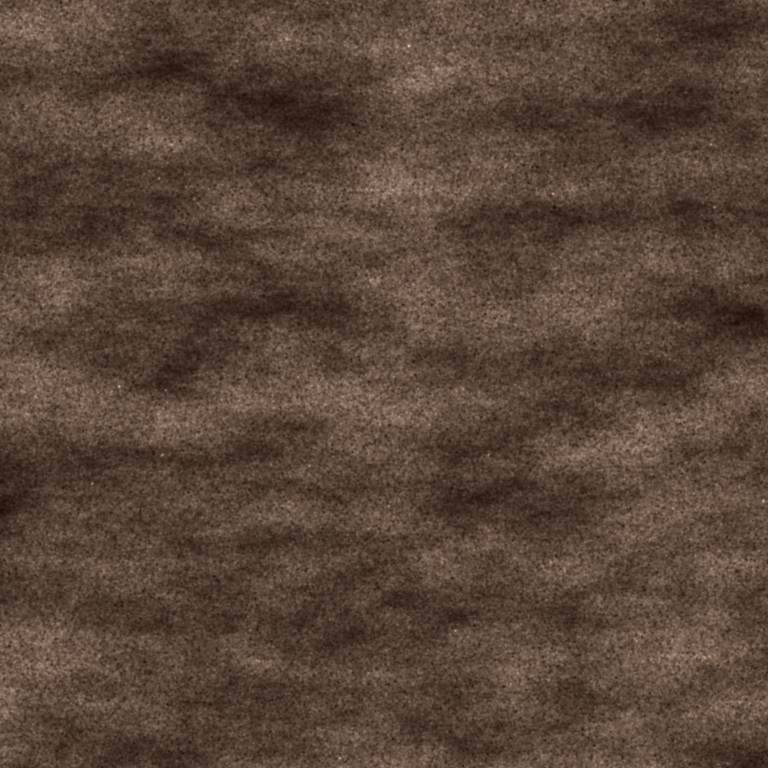
This texture is drawn by a Shadertoy shader. Its source:

```glsl
vec2 hash2(vec2 p) {
    vec3 q = fract(p.xyx * vec3(0.1031, 0.1030, 0.0973));
    q += dot(q, q.yzx + 33.33);
    return fract((q.xx + q.yz) * q.zy);
}

float cornerSlope(vec2 cell, vec2 offset, vec2 corner) {
    float angle = 6.2832 * hash2(cell + corner).x;
    return dot(vec2(cos(angle), sin(angle)), offset - corner);
}

float gradientNoise(vec2 p) {
    vec2 cell = floor(p), f = fract(p);
    vec2 blend = f * f * f * (f * (f * 6.0 - 15.0) + 10.0);
    float low = mix(cornerSlope(cell, f, vec2(0, 0)), cornerSlope(cell, f, vec2(1, 0)), blend.x);
    float high = mix(cornerSlope(cell, f, vec2(0, 1)), cornerSlope(cell, f, vec2(1, 1)), blend.x);
    return mix(low, high, blend.y);
}

// Clouds drawn out sideways, with strong fine octaves
float stretchedClouds(vec2 uv) {
    vec2 p = uv * vec2(3.2, 8.0) + 11.7;
    float sum = 0.0, amplitude = 1.0;
    for (int octave = 0; octave < 6; octave++) {
        sum += amplitude * gradientNoise(p);
        p = p * 2.03 + vec2(17.3, 9.1);
        amplitude *= 0.7;
    }
    return sum;
}

// Cellular grain: soft light and dark dots, with rare bright specks
float dotGrain(vec2 p) {
    vec2 cell = floor(p);
    float sum = 0.0;
    for (int y = -1; y <= 1; y++) {
        for (int x = -1; x <= 1; x++) {
            vec2 id = cell + vec2(x, y);
            vec2 toDot = id + hash2(id) - p;
            float tone = hash2(id + 57.0).y;
            float strength = 2.0 * tone - 1.0 + 2.5 * step(0.9997, tone);
            sum += strength * exp(-3.0 * dot(toDot, toDot));
        }
    }
    return sum;
}

void mainImage(out vec4 fragColor, in vec2 fragCoord) {
    vec2 uv = fragCoord / iResolution.y;

    float tone = 0.43 + 0.68 * stretchedClouds(uv);
    tone += dotGrain(uv * 340.0) * 0.36 * clamp(0.6 + 0.9 * tone, 0.35, 1.4);

    vec3 darkBrown = vec3(0.23, 0.16, 0.12);
    vec3 paleBrown = vec3(0.51, 0.42, 0.36);
    vec3 color = mix(darkBrown, paleBrown, max(tone, -0.4));
    fragColor = vec4(clamp(color, 0.0, 1.0), 1.0);
}
```
